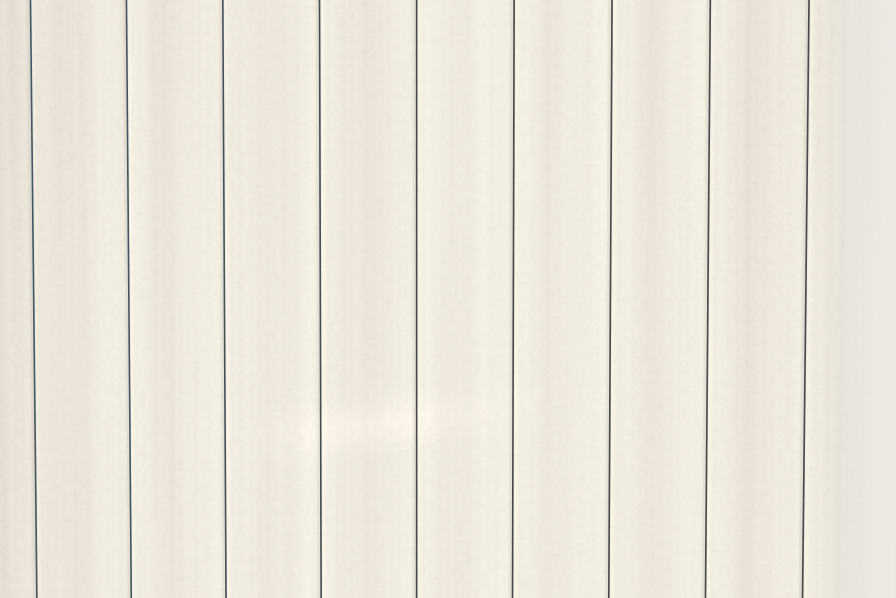
A Shadertoy shader for this texture:

```glsl
// Cream vertical wall panels with thin dark seams, faint streaks and a soft glint.

const vec3 CREAM = vec3(0.968, 0.948, 0.900);
const vec3 SHADE = vec3(0.875, 0.850, 0.810);
const vec3 COOL_WHITE = vec3(0.925, 0.915, 0.905);
const vec3 SEAM = vec3(0.24, 0.23, 0.23);
const vec3 SEAM_BLUE = vec3(0.22, 0.29, 0.34);

float hash(vec2 p) {
    p = fract(p * vec2(0.1031, 0.1137));
    p += dot(p, p.yx + 33.33);
    return fract((p.x + p.y) * p.x * 17.0);
}

vec2 gradient(vec2 cell) {
    float angle = 6.2832 * hash(cell);
    return vec2(cos(angle), sin(angle));
}

float gradientNoise(vec2 p) {
    vec2 i = floor(p), f = p - i;
    vec2 u = f * f * f * (f * (f * 6.0 - 15.0) + 10.0);
    vec2 e = vec2(1.0, 0.0);
    float a = dot(gradient(i), f);
    float b = dot(gradient(i + e.xy), f - e.xy);
    float c = dot(gradient(i + e.yx), f - e.yx);
    float d = dot(gradient(i + e.xx), f - e.xx);
    return mix(mix(a, b, u.x), mix(c, d, u.x), u.y);
}

float bell(float x, float width) {
    return exp(-x * x / (width * width));
}

// Share of a pixel covered by a line centred at distance zero.
float lineCoverage(float dist, float halfWidth, float pixel) {
    float lo = max(dist - 0.5 * pixel, -halfWidth);
    float hi = min(dist + 0.5 * pixel, halfWidth);
    return max(hi - lo, 0.0) / pixel;
}

// Panel coordinate: whole numbers lie on seams, which converge downwards.
float panelCoord(vec2 uv, float pitch) {
    float k = (uv.x - 0.465) / pitch;
    return k - 0.002 * k * k + 4.0;
}

// Darkness of the vertical weather streaks inside one panel.
float streaks(float local, float panel, float y) {
    float seed = hash(vec2(panel + 11.0, 3.0));
    float band = bell(local - 0.36 - 0.14 * seed, 0.26);
    vec2 p = vec2(local + panel * 7.3 + 20.0, y * 0.6 + panel);
    float broad = gradientNoise(p * vec2(5.0, 1.0));
    float fine = gradientNoise(p * vec2(15.0, 1.3) + 40.0);
    return 0.11 + (0.25 + 0.15 * seed) * band + 0.22 * broad + 0.16 * fine;
}

// Broad falloff of light toward the sides and the upper corners.
float edgeShade(vec2 uv) {
    float left = 0.55 * exp(-uv.x / 0.07);
    float right = 0.20 * smoothstep(0.75, 1.0, uv.x);
    float top = 0.12 * smoothstep(0.4, 1.0, uv.y) * abs(uv.x - 0.5) * 2.0;
    return left + right + top;
}

// Pale, slightly tilted smear of reflected light.
float glint(vec2 uv) {
    vec2 d = uv - vec2(0.42, 0.29);
    d.y -= 0.16 * d.x;
    return bell(d.x, 0.11) * bell(d.y, 0.038);
}

void mainImage(out vec4 fragColor, in vec2 fragCoord) {
    vec2 uv = fragCoord / iResolution.xy;
    vec2 canvas = fragCoord / iResolution.x;
    float pixel = 1.0 / iResolution.x;

    float pitch = mix(0.1068, 0.1086, uv.y);
    float k = panelCoord(uv, pitch);
    float panel = floor(k);
    float local = k - panel;
    float seamDist = (k - floor(k + 0.5)) * pitch;

    // Panel surface
    float shade = streaks(local, panel, uv.y) + edgeShade(uv);
    shade += 0.14 * gradientNoise(canvas * 260.0);
    shade += 0.08 * gradientNoise(canvas * 110.0 + 50.0);
    vec3 color = mix(CREAM, SHADE, clamp(shade, 0.0, 1.1));
    float coolSide = 0.65 * smoothstep(0.90, 1.0, uv.x);
    color = mix(color, COOL_WHITE, coolSide);
    color += 0.035 * glint(uv) * vec3(1.0, 1.0, 0.9);

    // Lit lip to the right of each seam, soft shadow to its left
    color += 0.022 * bell(seamDist - 0.0035, 0.002);
    color *= 1.0 - 0.07 * bell(seamDist + 0.0022, 0.0022);

    // Seams, bluer toward the left side
    vec3 seamColor = mix(SEAM_BLUE, SEAM, smoothstep(0.0, 0.5, uv.x));
    color = mix(color, seamColor, 0.92 * lineCoverage(seamDist, 0.00092, pixel));

    fragColor = vec4(clamp(color, 0.0, 1.0), 1.0);
}
```
